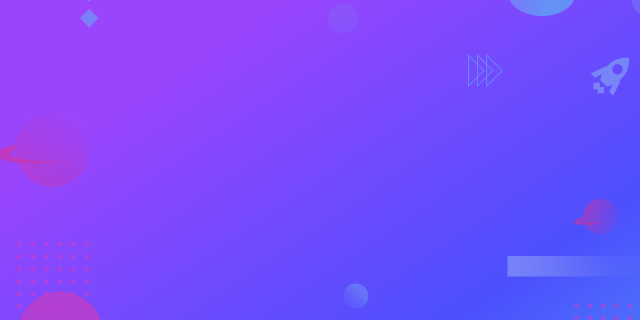
This background is drawn by a WebGL 1 fragment shader. Its source:

```glsl
precision highp float;
uniform vec2 u_resolution;

// Lengths are in canvas heights
const vec3 VIOLET = vec3(0.605, 0.27, 0.99);
const vec3 BLUE = vec3(0.30, 0.31, 0.995);
const vec3 AZURE = vec3(0.30, 0.43, 0.98);
const vec3 PERIWINKLE = vec3(0.47, 0.52, 0.97);
const vec3 SKY = vec3(0.38, 0.62, 0.96);
const vec3 PINK = vec3(0.82, 0.20, 0.62);
const vec3 MAGENTA = vec3(0.72, 0.25, 0.85);
const vec2 GRADIENT_DIR = vec2(0.56, -0.83);
const float VIOLET_END = 0.47;
const float BLUE_AT = 1.617;
const float AZURE_AT = 1.95;
const float LINE_WIDTH = 0.0026;
const float DOT_RADIUS = 0.0075;

float cover(float d) {
  return clamp(0.5 - d * u_resolution.y, 0.0, 1.0);
}

float circle(vec2 p, float r) {
  return length(p) - r;
}

float box(vec2 p, vec2 halfSize) {
  vec2 d = abs(p) - halfSize;
  return length(max(d, 0.0)) + min(max(d.x, d.y), 0.0);
}

float diamond(vec2 p, float r) {
  return (abs(p.x) + abs(p.y) - r) * 0.7071;
}

// Triangle pointing right, with its base on x = 0
float arrowHead(vec2 p, float size) {
  return max(-p.x, (p.x + abs(p.y) - size) * 0.7071);
}

// Grid starting at the origin and growing right and down
float dotGrid(vec2 p, vec2 pitch, vec2 count) {
  vec2 cell = clamp(floor(p / pitch + 0.5), vec2(0.0, 1.0 - count.y), vec2(count.x - 1.0, 0.0));
  return circle(p - cell * pitch, DOT_RADIUS);
}

float rocket(vec2 p) {
  vec2 q = vec2(p.x + p.y, p.y - p.x) * 0.7071;
  q.y = abs(q.y);
  float body = max(circle(q - vec2(0.009, -0.053), 0.083), -0.04 - q.x);
  body = max(body, -circle(q - vec2(0.022, 0.0), 0.016));
  vec2 f = q - vec2(-0.022, 0.032);
  float fin = box(vec2(f.x, f.y + 0.35 * f.x), vec2(0.024, 0.009));
  float flame = diamond(q - vec2(-0.061, 0.009), 0.014);
  return min(min(body, fin), flame);
}

// Disc and tilted ring, both fading toward the right
vec3 planet(vec3 base, vec2 p, float r, float tilt, vec2 fadeDir, float strength) {
  float disc = circle(p, r);
  float fade = clamp(0.5 + 0.5 * dot(p, fadeDir) / r, 0.0, 1.0);
  vec3 color = mix(base, PINK, cover(disc) * fade * strength);
  vec2 q = vec2(p.x + tilt * p.y, p.y - tilt * p.x) + vec2(0.0, 0.06 * r);
  float ring = abs(length(q * vec2(0.2, 1.0)) - 0.27 * r) - 0.045 * r;
  ring = max(ring, min(q.y, -disc));
  float ringFade = smoothstep(0.9, -1.3, q.x / r);
  return mix(color, PINK, cover(ring) * ringFade * 0.65);
}

void main() {
  vec2 p = gl_FragCoord.xy / u_resolution.y;
  p.x += 1.0 - 0.5 * u_resolution.x / u_resolution.y;

  // Diagonal gradient measured from the top left
  float t = dot(p - vec2(0.0, 1.0), GRADIENT_DIR);
  vec3 color = mix(VIOLET, BLUE, clamp((t - VIOLET_END) / (BLUE_AT - VIOLET_END), 0.0, 1.0));
  color = mix(color, AZURE, clamp((t - BLUE_AT) / (AZURE_AT - BLUE_AT), 0.0, 1.0));

  // Diamonds
  float gems = min(diamond(p - vec2(0.279, 0.943), 0.029), diamond(p - vec2(0.279, 1.023), 0.029));
  color = mix(color, PERIWINKLE, cover(gems) * 0.95);

  // Bubbles along the top and bottom
  color = mix(color, PERIWINKLE, cover(circle(p - vec2(1.073, 0.943), 0.047)) * 0.2);
  vec2 dome = (p - vec2(1.693, 1.02)) * vec2(0.667, 1.0);
  vec3 domeColor = mix(PERIWINKLE, SKY, smoothstep(-0.07, 0.02, dome.x));
  color = mix(color, domeColor, cover(circle(dome, 0.07)) * 0.85);
  color = mix(color, PERIWINKLE, cover(circle(p - vec2(2.044, 1.013), 0.073)) * 0.45);
  vec2 bubble = p - vec2(1.112, 0.075);
  float bubbleGlow = mix(0.2, 0.6, smoothstep(-0.04, 0.04, bubble.x + bubble.y));
  color = mix(color, mix(PERIWINKLE, SKY, 0.4), cover(circle(bubble, 0.039)) * bubbleGlow);

  // Outlined arrow heads
  for (int i = 0; i < 3; i++) {
    vec2 a = p - vec2(1.464 + 0.0285 * float(i), 0.779);
    float edge = abs(arrowHead(a, 0.048)) - 0.5 * LINE_WIDTH;
    color = mix(color, SKY, cover(edge) * 0.85);
  }

  color = mix(color, PERIWINKLE, cover(rocket(p - vec2(1.914, 0.768))));

  // Planets
  color = planet(color, p - vec2(0.165, 0.531), 0.115, 0.04, vec2(-0.45, -0.75), 0.42);
  color = planet(color, p - vec2(1.878, 0.323), 0.055, 0.18, vec2(-0.7, 0.3), 0.6);

  // Bar fading out to the right
  float bar = box(p - vec2(1.836, 0.168), vec2(0.25, 0.032));
  color = mix(color, PERIWINKLE, cover(bar) * mix(0.95, 0.05, smoothstep(1.586, 2.0, p.x)));

  // Dot grids and the rising disc
  float leftDots = dotGrid(p - vec2(0.06, 0.237), vec2(0.0422, 0.039), vec2(6.0));
  color = mix(color, MAGENTA, cover(leftDots) * 0.8);
  float rightDots = dotGrid(p - vec2(1.802, 0.044), vec2(0.0417, 0.037), vec2(5.0, 2.0));
  color = mix(color, MAGENTA, cover(rightDots) * 0.6);
  color = mix(color, mix(MAGENTA, PINK, 0.25), cover(circle(p - vec2(0.188, -0.047), 0.135)) * 0.8);

  gl_FragColor = vec4(color, 1.0);
}
```
